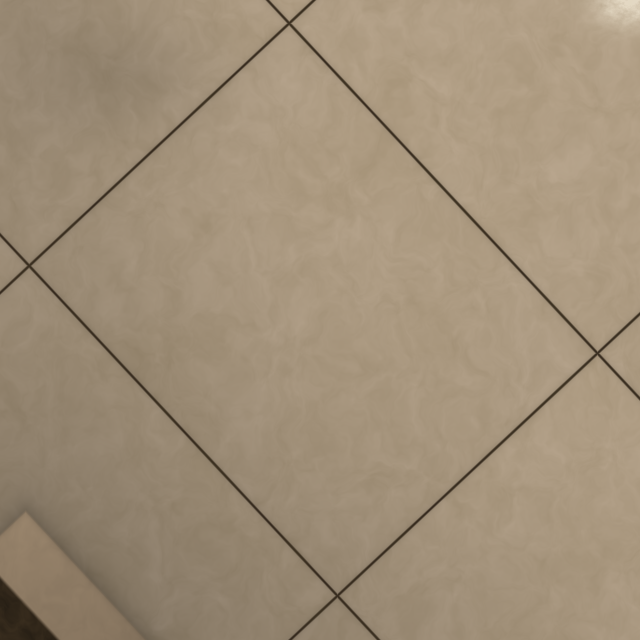
Write a WebGL 1 fragment shader that draws this texture.

```glsl
precision highp float;
uniform vec2 u_resolution;

vec2 hash2(vec2 p) {
  p = vec2(dot(p, vec2(127.1, 311.7)), dot(p, vec2(269.5, 183.3)));
  return fract(sin(p) * 43758.5) * 2.0 - 1.0;
}

float gradientNoise(vec2 p) {
  vec2 i = floor(p), f = fract(p);
  vec2 u = f * f * f * (f * (f * 6.0 - 15.0) + 10.0);
  float a = dot(hash2(i), f);
  float b = dot(hash2(i + vec2(1.0, 0.0)), f - vec2(1.0, 0.0));
  float c = dot(hash2(i + vec2(0.0, 1.0)), f - vec2(0.0, 1.0));
  float d = dot(hash2(i + 1.0), f - 1.0);
  return mix(mix(a, b, u.x), mix(c, d, u.x), u.y);
}

float fbm(vec2 p) {
  float sum = 0.0, amp = 0.5;
  for (int i = 0; i < 4; i++) {
    sum += amp * gradientNoise(p);
    p = mat2(1.6, 1.2, -1.2, 1.6) * p + 3.7;
    amp *= 0.55;
  }
  return sum;
}

// Soft spot of light or shade
float spot(vec2 p, vec2 center, vec2 radius) {
  vec2 q = (p - center) / radius;
  return exp(-dot(q, q));
}

void main() {
  vec2 uv = gl_FragCoord.xy / u_resolution;
  float px = 1.0 / min(u_resolution.x, u_resolution.y);

  // Slanted tile grid: whole numbers fall on the joints
  vec2 p = uv - vec2(0.5273, 0.069);
  vec2 grid = vec2(dot(p, vec2(0.5156, 0.4817)), dot(p, vec2(-0.3789, 0.4063))) / 0.392;
  vec2 tileSize = vec2(0.5556, 0.7056);
  vec2 floorPos = grid * tileSize;
  vec2 tileId = floor(grid);

  // Cloudy stone mottling, different on each tile
  vec2 stonePos = uv + hash2(tileId + 4.0) * 7.0;
  vec2 warp = vec2(fbm(stonePos * 9.0), fbm(stonePos * 9.0 + 17.0));
  float clouds = fbm(stonePos * 7.0 + warp);
  float mottle = fbm(stonePos * vec2(30.0, 24.0) + warp * 3.0);
  float fibres = gradientNoise(stonePos * vec2(75.0, 60.0) + warp * 12.0);
  float tone = 0.6 + clouds * 0.7 + mottle * 0.8 + fibres * 0.16;
  vec3 color = mix(vec3(0.63, 0.56, 0.455), vec3(0.69, 0.62, 0.53), clamp(tone, 0.0, 1.0));
  color *= 1.0 + 0.03 * mottle + 0.012 * hash2(tileId).x;

  // Uneven room light
  float light = 1.0 + 0.05 * (uv.x - 0.5) + 0.05 * (uv.y - 0.5);
  light -= 0.17 * spot(uv, vec2(0.0, 0.05), vec2(0.42, 0.5));
  light -= 0.10 * spot(uv, vec2(0.0, 1.0), vec2(0.25, 0.35));
  light -= 0.08 * spot(uv, vec2(0.2, 0.88), vec2(0.14, 0.09));
  light -= 0.07 * spot(uv, vec2(0.5, 0.0), vec2(0.4, 0.2));
  light += 0.03 * spot(uv, vec2(0.55, 0.65), vec2(0.35, 0.35));
  color *= light;

  // Thin dark joints with softly shaded shoulders
  vec2 jointDist = abs(fract(grid + 0.5) - 0.5) * tileSize;
  float joint = min(jointDist.x, jointDist.y);
  float wear = gradientNoise(uv * 14.0);
  vec3 groutColor = mix(vec3(0.17, 0.125, 0.09), vec3(0.25, 0.21, 0.13), 0.4 + 0.6 * wear);
  color *= 1.0 - 0.14 * exp(-joint / 0.004);
  float halfWidth = 0.0019 + 0.0004 * wear;
  float soft = 0.0008 + 0.5 * px;
  color = mix(color, groutColor, 0.94 * (1.0 - smoothstep(halfWidth - soft, halfWidth + soft, joint)));

  // Glossy reflection broken up by the surface
  float gloss = spot(uv, vec2(0.985, 1.0), vec2(0.055, 0.04));
  gloss *= 0.85 + 1.2 * fbm(uv * vec2(55.0, 70.0));
  color = mix(color, vec3(0.93, 0.89, 0.81), clamp(gloss, 0.0, 0.85));

  // Low ledge in the corner, its contact shadow and the dark gap behind it
  vec2 ledgeOut = floorPos - vec2(-0.2656, 0.429);
  float ledge = max(ledgeOut.x, ledgeOut.y);
  float outside = length(max(ledgeOut, 0.0));
  color *= 1.0 - 0.2 * exp(-outside / 0.018);
  vec3 ledgeColor = vec3(0.56, 0.485, 0.395) * (1.0 + 0.1 * mottle + 0.6 * (uv.y - 0.1));
  ledgeColor *= 1.0 - 0.12 * exp(-abs(ledge) / 0.004);
  color = mix(color, ledgeColor, 1.0 - smoothstep(-0.001 - px, 0.001 + px, ledge));
  float gap = floorPos.x + 0.3655;
  vec3 gapColor = vec3(0.19, 0.15, 0.10) * (1.0 + 0.7 * mottle);
  color = mix(color, gapColor, 1.0 - smoothstep(-0.002 - px, 0.002 + px, gap));

  gl_FragColor = vec4(color, 1.0);
}
```
